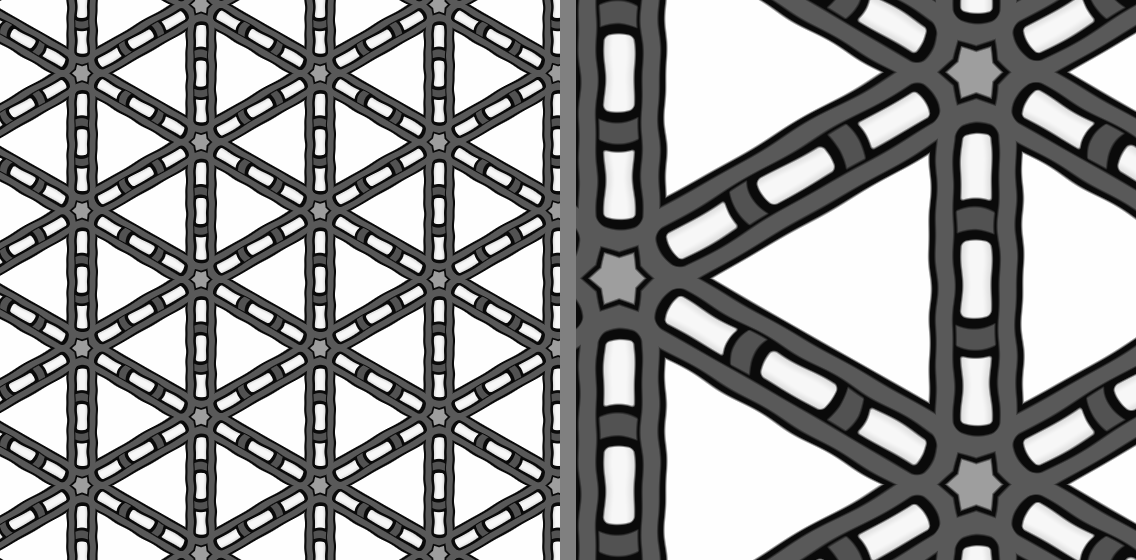
Left: the whole. Right: its middle third, enlarged.
Give the GLSL for this pattern, as a WebGL 2 fragment shader.

```glsl
#version 300 es
precision highp float;
// Triangular lattice of slotted grey beams joined at six-pointed star hubs.

uniform vec2 u_resolution;
out vec4 fragColor;

// Layout, in canvas units
const float EDGE = 0.2454;                // hub to hub distance
const vec2 FIRST_HUB = vec2(0.1465, 0.6237);

// Part sizes, in units of EDGE
const float BEAM_HALF = 0.105;            // centre of the outer beam line
const float LINE_HALF = 0.0078;
const float SLOT_HALF = 0.055;
const float SLOT_END = 0.382;             // measured from the beam middle
const float PANE_HALF = 0.036;
const float MID_PANE_END = 0.095;
const vec2 END_PANE = vec2(0.193, 0.355); // start and end
const vec2 BAR = vec2(0.122, 0.173);      // start and end
const float BAR_HALF = 0.047;
const float ARCH = 5.0;                   // curvature of bars and slot ends
const float STAR_TIP = 0.070;
const float STAR_NOTCH = 0.049;
const float STAR_RIM = 0.013;
const float WOBBLE = 0.0016;              // hand-drawn unevenness
const float MIN_SOFTNESS = 0.006;

const vec3 PAPER = vec3(0.995);
const vec3 PANE_LIGHT = vec3(0.97);
const vec3 PANE_SHADE = vec3(0.88);
const vec3 BEAM_GREY = vec3(0.35);
const vec3 BAR_GREY = vec3(0.32);
const vec3 STAR_GREY = vec3(0.62);
const vec3 INK = vec3(0.04);

const float PI = 3.14159;
const float ROOT3 = 1.73205;

float roundBox(vec2 p, vec2 halfSize, float radius) {
  vec2 d = abs(p) - halfSize + radius;
  return length(max(d, 0.0)) + min(max(d.x, d.y), 0.0) - radius;
}

// Box spanning first..last along x, centred on y = 0
float spanBox(vec2 p, vec2 span, float halfWidth, float radius) {
  float middle = 0.5 * (span.x + span.y);
  return roundBox(p - vec2(middle, 0.0),
                  vec2(0.5 * (span.y - span.x), halfWidth), radius);
}

// Vector from the nearest hub of a triangular lattice with unit spacing
vec2 nearestHub(vec2 p) {
  vec2 cell = vec2(ROOT3, 1.0);
  vec2 a = mod(p + 0.5 * cell, cell) - 0.5 * cell;
  vec2 b = mod(p, cell) - 0.5 * cell;
  return dot(a, a) < dot(b, b) ? a : b;
}

// Layered sines that share the lattice period
float handWobble(vec2 p) {
  vec2 w = 2.0 * PI * p / vec2(ROOT3, 1.0);
  return WOBBLE * (sin(3.0 * w.x + 5.0 * w.y) + sin(7.0 * w.x - 3.0 * w.y)
                 + sin(2.0 * w.x - 8.0 * w.y + 1.0));
}

// Signed distance to a star edge within one folded sector
float starDistance(vec2 p) {
  vec2 notch = vec2(STAR_NOTCH, 0.0);
  vec2 tip = STAR_TIP * vec2(0.5 * ROOT3, 0.5);
  vec2 side = normalize(tip - notch);
  return dot(p - notch, vec2(side.y, -side.x));
}

float cover(float d, float softness) {
  return clamp(0.5 - d / softness, 0.0, 1.0);
}

void main() {
  float size = min(u_resolution.x, u_resolution.y);
  vec2 p = (gl_FragCoord.xy / size - FIRST_HUB) / EDGE;
  float soft = max(1.0 / (size * EDGE), MIN_SOFTNESS);

  // Fold the six beams of the nearest hub onto one
  vec2 hub = nearestHub(p);
  float angle = mod(atan(hub.y, hub.x), PI / 3.0) - PI / 6.0;
  vec2 beam = length(hub) * vec2(cos(angle), abs(sin(angle)));
  float wobble = handWobble(p);
  float across = beam.y + wobble;
  vec2 q = vec2(0.5 - beam.x + ARCH * min(across * across, 0.01) + wobble, across);

  // Beam body and its outer lines
  vec3 color = mix(PAPER, BEAM_GREY, cover(across - BEAM_HALF, soft));
  color = mix(color, INK, cover(abs(across - BEAM_HALF) - LINE_HALF, soft));

  // Dark slot, crossing bars and light panes
  color = mix(color, INK, cover(roundBox(q, vec2(SLOT_END, SLOT_HALF), 0.02), soft));
  color = mix(color, BAR_GREY, cover(spanBox(q, BAR, BAR_HALF, 0.003), soft));
  float pane = min(roundBox(q, vec2(MID_PANE_END, PANE_HALF), 0.012),
                   spanBox(q, END_PANE, PANE_HALF, 0.008));
  vec3 paneColor = mix(PANE_LIGHT, PANE_SHADE, smoothstep(0.012, PANE_HALF, across));
  color = mix(color, paneColor, cover(pane, soft));

  // Hub star with its dark rim
  float star = starDistance(beam) + wobble;
  color = mix(color, INK, cover(star - STAR_RIM, soft));
  color = mix(color, STAR_GREY, cover(star, soft));

  fragColor = vec4(color, 1.0);
}
```
